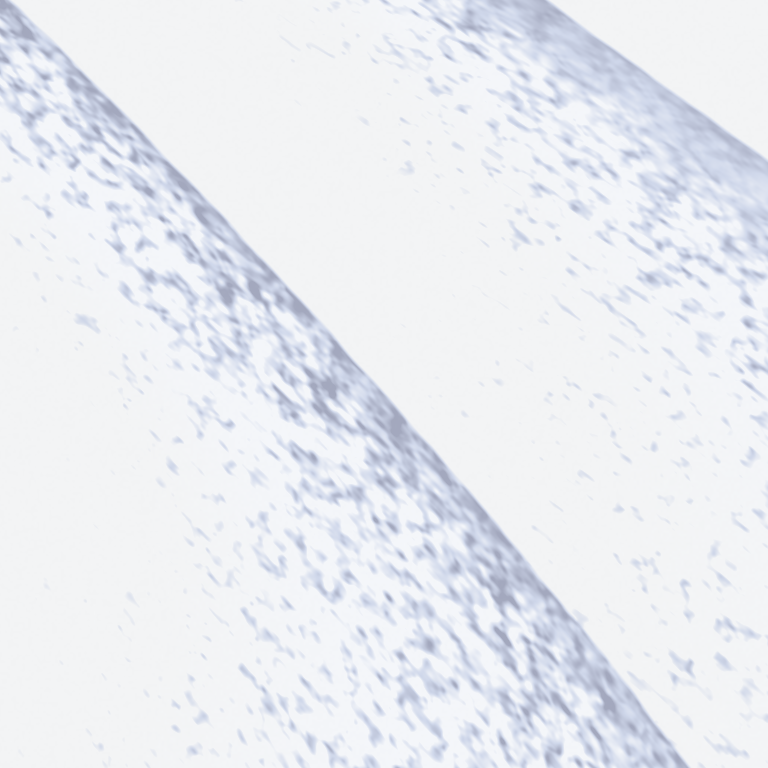
This texture is drawn by a WebGL 2 fragment shader. Its source:

```glsl
#version 300 es
precision highp float;

uniform vec2 u_resolution;
out vec4 fragColor;

float hash(vec2 p) {
    vec3 q = fract(vec3(p.xyx) * 0.1031);
    q += dot(q, q.yzx + 33.33);
    return fract((q.x + q.y) * q.z);
}

float noise(vec2 p) {
    vec2 cell = floor(p);
    vec2 f = fract(p);
    f = f * f * (3.0 - 2.0 * f);
    return mix(mix(hash(cell), hash(cell + vec2(1, 0)), f.x),
               mix(hash(cell + vec2(0, 1)), hash(cell + vec2(1, 1)), f.x), f.y);
}

// Streaky grain, centred on zero: x runs along the strokes, y across them
float strokes(vec2 q) {
    q.x += 0.012 * noise(q * vec2(30.0, 90.0));
    float coarse = noise(q * vec2(52.0, 125.0) + 40.0);
    float fine = noise(q * vec2(95.0, 235.0) + 90.0);
    return 0.64 * coarse + 0.36 * fine - 0.5;
}

// Paper, then periwinkle, then slate
vec3 inkRamp(float ink) {
    vec3 paper = vec3(0.952, 0.956, 0.960);
    vec3 periwinkle = vec3(0.81, 0.84, 0.91);
    vec3 slate = vec3(0.64, 0.66, 0.745);
    vec3 c = mix(paper, periwinkle, clamp(ink * 2.0, 0.0, 1.0));
    return mix(c, slate, clamp(ink * 2.0 - 1.0, 0.0, 1.0));
}

void main() {
    vec2 p = gl_FragCoord.xy / u_resolution;
    p.y = 1.0 - p.y;
    float clump = noise(p * 13.0 + 5.0) + 0.6 * noise(p * 31.0 + 17.0) - 0.8;
    float wobble = 0.004 * (noise(p * 28.0) - 0.5);

    // Near fold: crisp curved crest, shading that widens downwards
    float nearCrest = 0.013 + 1.016 * p.y - 0.131 * p.y * p.y + wobble;
    float nearDist = (nearCrest - p.x) * 0.71;
    float nearT = (nearCrest - p.x) / (0.28 + 0.44 * p.y * p.y * p.y);
    vec2 nearAxis = vec2(0.78 * p.x + 0.62 * p.y,
                         0.62 * p.x - 0.78 * p.y + 0.14 * p.y * p.y);
    float nearInk = 0.58 - 1.06 * nearT + 0.22 * clump
                  + strokes(nearAxis) * mix(1.1, 2.2, smoothstep(0.0, 0.2, nearT))
                  + 0.32 * exp(-max(nearDist, 0.0) / 0.016);
    float nearMask = smoothstep(-0.003, 0.003, nearDist);

    // Far fold: smooth at its crest, breaking into flecks below
    float farCrest = 0.71 + 1.39 * p.y + wobble;
    float farFade = 0.39 + 1.1 * p.y - 0.65 * p.y * p.y;
    float farDist = (farCrest - p.x) * 0.584;
    float farT = (farCrest - p.x) / (farCrest - farFade);
    vec2 farAxis = vec2(0.85 * p.x + 0.53 * p.y,
                        0.53 * p.x - 0.85 * p.y + 0.15 * p.y * p.y);
    float farInk = 0.72 - 1.14 * farT + 0.22 * clump
                 + strokes(farAxis + 3.0) * mix(0.5, 2.1, smoothstep(0.1, 0.6, farT))
                 + 0.1 * exp(-max(farDist, 0.0) / 0.008);
    float farMask = smoothstep(-0.003, 0.003, farDist) * (1.0 - nearMask);

    // Combine the folds and add faint paper tooth
    float ink = clamp(nearInk, 0.0, 1.0) * nearMask + clamp(farInk, 0.0, 1.0) * farMask;
    vec3 color = inkRamp(ink);
    color += 0.006 * (noise(p * 260.0) - 0.5);

    // Gaps between flecks are a little cooler and brighter
    float shaded = nearMask * smoothstep(1.1, 0.5, nearT) + farMask * smoothstep(1.1, 0.5, farT);
    color += vec3(0.004, 0.008, 0.018) * shaded * (1.0 - ink);
    fragColor = vec4(color, 1.0);
}
```
